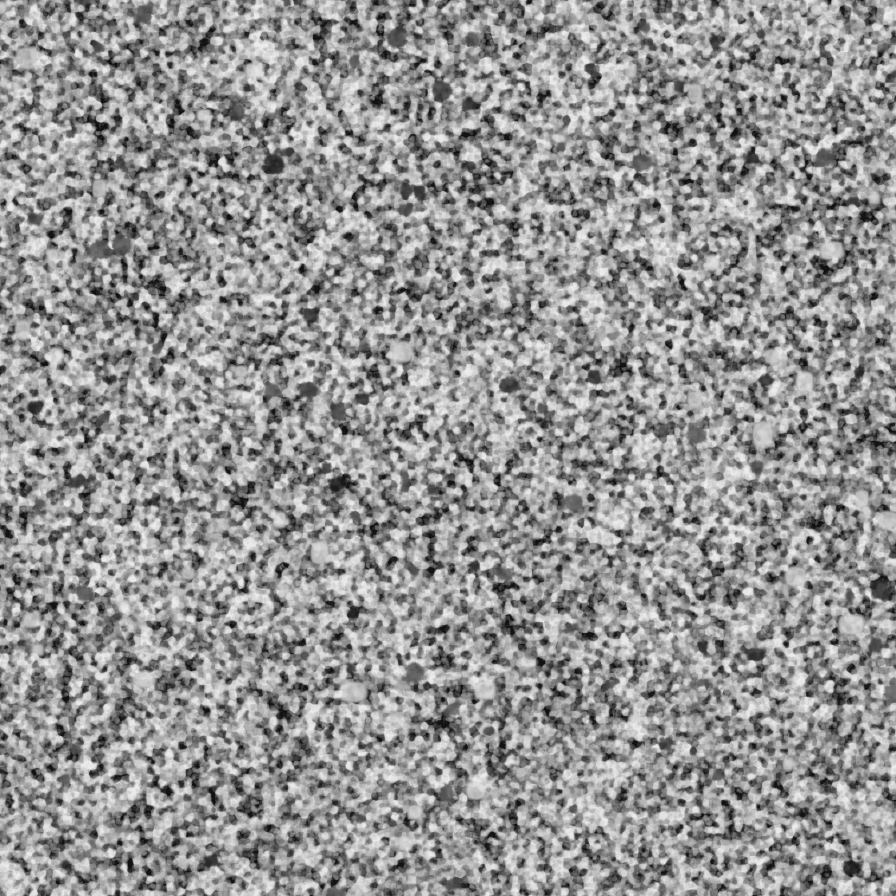
A WebGL 2 fragment shader for this texture:

```glsl
#version 300 es
precision highp float;
// Fine grey granite: two layers of soft, jittered grains are summed into a
// roughly normal signal, then shaped by a tone curve that favours light greys.
// Sparse larger dark and pale crystals are scattered on top.

uniform vec2 u_resolution;
out vec4 fragColor;

#define GRAIN_CELLS 140.0   // main grains across the canvas
#define FINE_CELLS 225.0    // small grains across the canvas
#define FINE_AMOUNT 0.50    // strength of the small grains
#define GRAIN_FOCUS 5.5     // higher gives crisper grain borders
#define CRYSTAL_CELLS 26.0  // grid of the larger crystals
#define DARK_SHARE 0.17     // part of the grid cells with a dark crystal
#define PALE_SHARE 0.06     // part of the grid cells with a pale crystal
#define MOTTLE 0.14         // strength of the broad unevenness
#define MID_TONE 0.608
#define CONTRAST 0.185
#define TONE_BEND 0.023     // lengthens the dark end, compresses the light end

// Integer hash giving three values from 0 to 1
vec3 hash3(vec2 cell, uint seed) {
  uvec3 v = uvec3(ivec3(ivec2(cell), int(seed)) + 4096);
  v = v * 1664525u + 1013904223u;
  v.x += v.y * v.z; v.y += v.z * v.x; v.z += v.x * v.y;
  v ^= v >> 16u;
  v.x += v.y * v.z; v.y += v.z * v.x; v.z += v.x * v.y;
  return vec3(v >> 8u) / 16777216.0;
}

// Soft jittered grains, scaled to zero mean and unit variance
float grains(vec2 p, uint seed) {
  vec2 base = floor(p);
  float total = 0.0, power = 0.0;
  for (int y = -1; y <= 1; y++) {
    for (int x = -1; x <= 1; x++) {
      vec2 cell = base + vec2(x, y);
      vec3 rnd = hash3(cell, seed);
      vec2 d = p - cell - mix(vec2(0.12), vec2(0.88), rnd.xy);
      float weight = exp(-GRAIN_FOCUS * dot(d, d));
      total += weight * (rnd.z - 0.5);
      power += weight * weight;
    }
  }
  return total * sqrt(12.0 / max(power, 1e-4));
}

// Smooth value noise from -1 to 1
float valueNoise(vec2 p, uint seed) {
  vec2 i = floor(p), f = p - i;
  f = f * f * (3.0 - 2.0 * f);
  float low = mix(hash3(i, seed).x, hash3(i + vec2(1, 0), seed).x, f.x);
  float high = mix(hash3(i + vec2(0, 1), seed).x, hash3(i + vec2(1, 1), seed).x, f.x);
  return 2.0 * mix(low, high, f.y) - 1.0;
}

// Lays larger crystals with uneven outlines over the ground tone
float addCrystals(float tone, vec2 uv, float roughness) {
  vec2 p = uv * CRYSTAL_CELLS;
  vec2 base = floor(p);
  for (int y = -1; y <= 1; y++) {
    for (int x = -1; x <= 1; x++) {
      vec2 cell = base + vec2(x, y);
      vec3 place = hash3(cell, 31u);
      vec3 look = hash3(cell, 47u);
      if (place.z > DARK_SHARE + PALE_SHARE) continue;
      bool dark = place.z < DARK_SHARE;
      vec2 d = p - cell - place.xy;
      d *= vec2(mix(0.85, 1.18, look.z), mix(1.18, 0.85, look.z));
      // Between a round and a square outline
      float dist = mix(length(d), max(abs(d.x), abs(d.y)), 0.45);
      float radius = mix(0.13, 0.31, look.x * look.x);
      float cover = 1.0 - smoothstep(-0.06, 0.06, dist - radius + 0.025 * roughness);
      float crystal = dark ? mix(0.12, 0.38, look.y) : mix(0.76, 0.86, look.y);
      tone = mix(tone, crystal + 0.02 * roughness, 0.88 * cover);
    }
  }
  return tone;
}

void main() {
  vec2 uv = gl_FragCoord.xy / u_resolution.y;

  // Grain signal with unit variance
  float signal = grains(uv * GRAIN_CELLS, 3u);
  signal += FINE_AMOUNT * grains(uv * FINE_CELLS, 11u);
  signal /= sqrt(1.0 + FINE_AMOUNT * FINE_AMOUNT);
  float mottled = signal + MOTTLE * (valueNoise(uv * 7.0, 19u) + valueNoise(uv * 24.0, 23u));

  // Tone curve, then crystals
  float tone = MID_TONE + CONTRAST * mottled - TONE_BEND * mottled * mottled;
  tone = addCrystals(tone, uv, signal);
  fragColor = vec4(vec3(clamp(tone, 0.07, 0.92)), 1.0);
}
```
